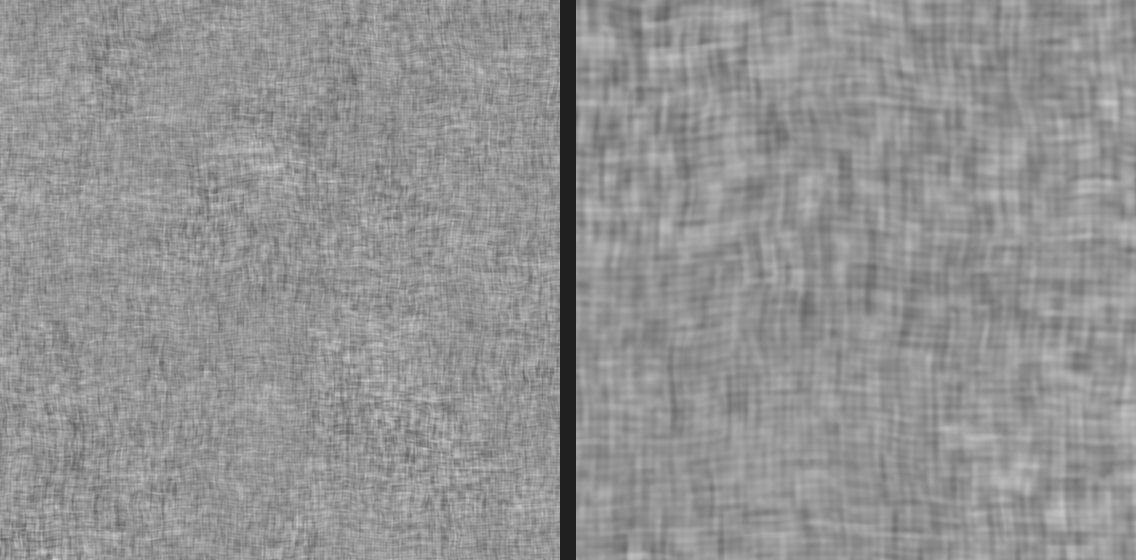
Left: the whole. Right: its middle third, enlarged.
This texture is drawn by a three.js fragment shader. Its source:

```glsl
// Grey woven linen with pale cross streaks, dark upright slubs and soft wear.
varying vec2 vUv;

const float TAU = 6.2831853;
const vec3 CLOTH_GREY = vec3(0.585);
const float THREADS = 186.0;

float hash(vec2 cell) {
  vec3 q = fract(vec3(cell.xyx) * 0.1031);
  q += dot(q, q.yzx + 33.33);
  return fract((q.x + q.y) * q.z);
}

// Smooth value noise, centred on zero.
float noise(vec2 p) {
  vec2 cell = floor(p);
  vec2 f = fract(p);
  f = f * f * (3.0 - 2.0 * f);
  float low = mix(hash(cell), hash(cell + vec2(1.0, 0.0)), f.x);
  float high = mix(hash(cell + vec2(0.0, 1.0)), hash(cell + vec2(1.0, 1.0)), f.x);
  return mix(low, high, f.y) - 0.5;
}

float fbm(vec2 p) {
  float sum = 0.0;
  float gain = 1.0;
  for (int i = 0; i < 4; i++) {
    sum += gain * noise(p);
    p = p * 2.03 + 17.3;
    gain *= 0.55;
  }
  return sum;
}

// Bends the threads so that they wander a little off the grid.
vec2 wander(vec2 p) {
  vec2 broad = vec2(noise(p * vec2(6.0, 9.0) + 3.1), noise(p * vec2(9.0, 6.0) + 41.7));
  vec2 small = vec2(noise(p * vec2(24.0, 37.0) + 8.4), noise(p * vec2(37.0, 24.0) + 63.2));
  return p + 0.010 * broad + 0.004 * small;
}

// Stretched fibres at two sizes; scale gives the cells across and up.
float fibres(vec2 p, vec2 scale, float seed) {
  return noise(p * scale + seed) + 0.35 * noise(p * scale * 0.53 + seed * 2.7);
}

// Sparse streaks that show only inside soft patches.
float streaks(vec2 p, vec2 scale, vec2 patchScale, float seed) {
  float line = smoothstep(0.02, 0.42, noise(p * scale + seed));
  float area = smoothstep(-0.12, 0.4, fbm(p * patchScale + seed * 1.9));
  return line * area;
}

// Regular over and under pattern of the threads.
float weave(vec2 p) {
  vec2 wave = sin(TAU * THREADS * p);
  return 0.5 * (wave.x + wave.y);
}

void main() {
  vec2 p = wander(vUv);

  // Broad wear and uneven dye.
  float tone = 0.023 * fbm(p * vec2(5.0, 8.0) + 5.0);
  tone += 0.019 * fbm(p * vec2(17.0, 26.0) + 29.0);

  // Fine threads, stronger where the cloth is rough.
  float rough = 1.0 + 0.6 * fbm(p * vec2(6.0, 5.0) + 71.0);
  float across = fibres(p, vec2(68.0, 250.0), 11.0);
  float upright = fibres(p, vec2(250.0, 62.0), 23.0);
  tone += rough * (0.112 * across + 0.120 * upright);
  tone += 0.022 * weave(p);

  // Pale streaks run across, dark slubs run upright.
  float pale = streaks(p, vec2(19.0, 125.0), vec2(6.0, 13.0), 37.0);
  pale += 0.8 * streaks(p, vec2(40.0, 200.0), vec2(8.0, 17.0), 53.0);
  float dark = streaks(p, vec2(150.0, 29.0), vec2(12.0, 6.0), 83.0);
  dark += 0.9 * streaks(p, vec2(215.0, 48.0), vec2(14.0, 8.0), 97.0);
  tone += 0.070 * pale - 0.072 * dark;

  // Faint grain of loose fibre.
  tone += 0.050 * noise(p * 256.0 + 131.0);

  gl_FragColor = vec4(CLOTH_GREY + tone, 1.0);
}
```
